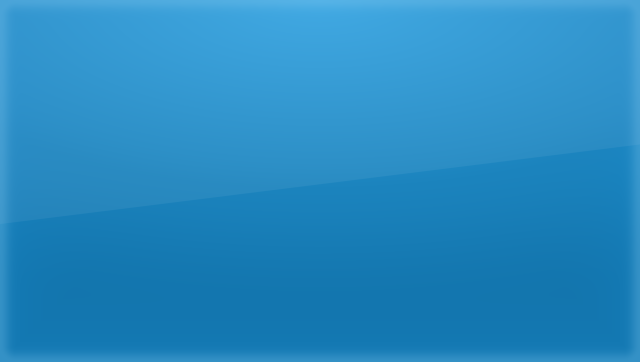
Reproduce this background procedurally as a Shadertoy shader.

```glsl
// A glossy blue panel: a radial gradient lit from the top centre, a pale
// sheen above a slanted straight edge, and a soft inner glow on the border.
// Lengths are fractions of the canvas height unless noted otherwise.

const vec3 LIGHT_BLUE = vec3(0.200, 0.640, 0.885);
const vec3 MID_BLUE   = vec3(0.110, 0.520, 0.748);
const vec3 DEEP_BLUE  = vec3(0.072, 0.456, 0.676);
const vec3 SHEEN_TINT = vec3(0.92, 0.94, 0.96);
const vec3 GLOW_TINT  = vec3(0.58, 0.82, 0.95);
const vec3 HALO_TINT  = vec3(0.10, 0.58, 0.86);

const vec2 LIGHT_POS   = vec2(0.5, 1.0);   // fractions of the canvas
const vec2 LIGHT_SCALE = vec2(0.74, 1.0);  // sideways and downward falloff
const float MID_STOP  = 0.52;
const float DEEP_STOP = 0.88;

const float SHEEN_LEFT   = 0.381;          // edge height at the left side
const float SHEEN_RIGHT  = 0.601;          // edge height at the right side
const float SHEEN_BOTTOM = 0.060;          // opacity low on the sheen
const float SHEEN_TOP    = 0.075;          // opacity at the top

const float CORNER_RADIUS = 0.045;
const float GLOW_WIDTH    = 0.025;
const float GLOW_STRENGTH = 0.25;
const float HALO_WIDTH    = 0.10;
const float HALO_STRENGTH = 0.22;

// Signed distance to a rounded box, negative inside.
float roundedBox(vec2 p, vec2 halfSize, float radius) {
    vec2 q = abs(p) - halfSize + radius;
    return length(max(q, 0.0)) + min(max(q.x, q.y), 0.0) - radius;
}

// Three-stop gradient around the light.
vec3 panelColor(vec2 uv) {
    float d = length((uv - LIGHT_POS) * LIGHT_SCALE);
    vec3 upper = mix(LIGHT_BLUE, MID_BLUE, clamp(d / MID_STOP, 0.0, 1.0));
    return mix(upper, DEEP_BLUE, smoothstep(MID_STOP - 0.08, DEEP_STOP, d));
}

// Sheen opacity, antialiased along the slanted edge.
float sheenOpacity(vec2 uv, float pixel) {
    float above = uv.y - mix(SHEEN_LEFT, SHEEN_RIGHT, uv.x);
    float coverage = smoothstep(-0.7 * pixel, 0.7 * pixel, above);
    return coverage * mix(SHEEN_BOTTOM, SHEEN_TOP, uv.y);
}

void mainImage(out vec4 fragColor, in vec2 fragCoord) {
    vec2 uv = fragCoord / iResolution.xy;
    float pixel = 1.0 / iResolution.y;
    vec2 halfSize = 0.5 * iResolution.xy * pixel;

    vec3 color = panelColor(uv);
    color = mix(color, SHEEN_TINT, sheenOpacity(uv, pixel));

    // Broad faint halo, then the narrow bright rim
    float inset = max(-roundedBox(fragCoord * pixel - halfSize, halfSize, CORNER_RADIUS), 0.0);
    float halo = HALO_STRENGTH * exp(-inset / HALO_WIDTH);
    float rim = GLOW_STRENGTH * exp(-pow(inset / GLOW_WIDTH, 2.0));
    color = mix(color, max(color, HALO_TINT), halo);
    color = mix(color, GLOW_TINT, rim);

    fragColor = vec4(color, 1.0);
}
```
